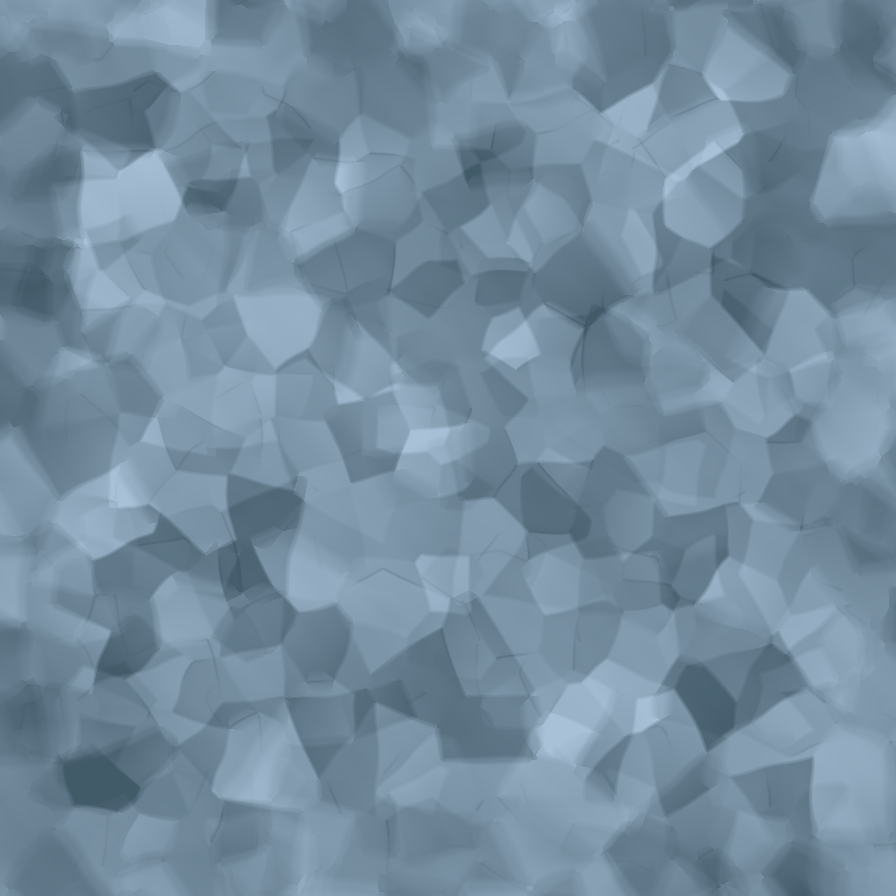
This texture is drawn by a WebGL 2 fragment shader. Its source:

```glsl
#version 300 es
precision highp float;
// Slate-blue mosaic of overlapping, translucent polygonal facets.
// Three layers of cellular noise, each cell with its own tone, slope and
// edge shading, are summed and mapped onto a muted blue-grey ramp.

#define MEAN_COLOR vec3(0.448, 0.543, 0.614)
#define TONE_RANGE vec3(0.250, 0.250, 0.270)
#define BASE_CELLS 12.0
#define OVERLAY_CELLS 14.5
#define CHIP_CELLS 20.0
#define WARP 0.0035
#define EDGE_SHARP 0.0022
#define EDGE_SOFT 0.016
#define LINE_WIDTH 0.0026
#define LINE_DEPTH 0.30
#define SLOPE 0.30

uniform vec2 u_resolution;
out vec4 fragColor;

vec4 hash4(vec2 p) {
  vec4 q = fract(p.xyxy * vec4(0.1031, 0.1030, 0.0973, 0.1099));
  q += dot(q, q.wzxy + 33.33);
  return fract((q.xxyz + q.yzzw) * q.zywx);
}

// Slow, irregular waves in about -1..1
float waves(vec2 p) {
  return (sin(p.x * 1.3 + 1.7 * sin(p.y * 0.9 + 0.6))
        + sin(p.y * 1.7 - 1.4 * sin(p.x * 1.1 + 2.1))
        + sin((p.x + p.y) * 2.3 + 4.0)) / 3.0;
}

// Tone of one cell: zero when transparent, else a random level and slope
float cellTone(vec2 id, vec2 offset, float coverage) {
  vec4 h = hash4(id + 71.3);
  float angle = 6.2832 * h.y;
  float slope = SLOPE * h.z * dot(offset, vec2(cos(angle), sin(angle)));
  return step(h.w, coverage) * (h.x - 0.5 + slope);
}

// One facet layer; softness widens the joins between cells
float facets(vec2 uv, float cells, float seed, float coverage, float softness) {
  vec2 p = uv * cells;
  vec2 base = floor(p);
  float d1 = 1e3, d2 = 1e3;
  vec2 id1 = base, id2 = base, to1 = vec2(0.0), to2 = vec2(0.0);
  for (int j = -2; j <= 2; j++) {
    for (int i = -2; i <= 2; i++) {
      vec2 cell = base + vec2(i, j);
      vec2 id = cell + seed;
      vec2 to = cell + 0.04 + 0.92 * hash4(id).xy - p;
      float d = dot(to, to);
      if (d < d1) {
        d2 = d1; id2 = id1; to2 = to1;
        d1 = d; id1 = id; to1 = to;
      } else if (d < d2) {
        d2 = d; id2 = id; to2 = to;
      }
    }
  }

  // Distance to the join, in canvas units
  float border = (d2 - d1) / (2.0 * max(length(to2 - to1), 0.001) * cells);
  float pixel = 1.0 / min(u_resolution.x, u_resolution.y);
  vec4 join = hash4(id1 + id2 + 19.7);

  // Most joins are crisp, a few melt into each other
  float blur = mix(EDGE_SHARP, EDGE_SOFT, max(softness, smoothstep(0.75, 1.0, join.x)));
  float own = cellTone(id1, -to1, coverage);
  float other = cellTone(id2, -to2, coverage);
  float tone = mix(0.5 * (own + other), own, smoothstep(0.0, max(blur, pixel), border));

  // Broken dark seam and a faint one-sided shadow beside it
  float visible = smoothstep(0.64, 0.95, join.y) * (1.0 - softness)
                * smoothstep(-0.3, 0.5, waves(uv * 23.0 + seed));
  float seam = 1.0 - smoothstep(0.0, max(LINE_WIDTH, pixel), border);
  float shadow = 0.3 * step(0.5, hash4(id1 + 5.9).z) * exp(-border * 130.0);
  return tone - LINE_DEPTH * visible * (seam + shadow);
}

void main() {
  vec2 uv = gl_FragCoord.xy / min(u_resolution.x, u_resolution.y);

  // Bend the straight joins slightly
  vec2 bent = uv + WARP * vec2(waves(uv * 34.0), waves(uv.yx * 31.0 + 8.0));

  // Joins dissolve toward the rim and in a few drifting patches
  vec2 fromCenter = abs(gl_FragCoord.xy / u_resolution - 0.5);
  float rim = smoothstep(0.38, 0.52, max(fromCenter.x, fromCenter.y) + 0.025 * waves(uv * 16.0));
  float softness = max(0.8 * rim, 0.45 * smoothstep(0.35, 0.9, waves(uv * 9.0 + 3.0)));

  // Opaque base, translucent overlay, sparse small chips
  float tone = 0.78 * facets(bent, BASE_CELLS, 11.0, 1.0, softness);
  tone += 0.82 * facets(bent + 0.37, OVERLAY_CELLS, 47.0, 0.58, softness);
  tone += 0.50 * facets(bent + 0.71, CHIP_CELLS, 83.0, 0.30, softness);

  // Broad light drift and a faint painted mottling
  tone += 0.17 * waves(uv * 5.0 + 1.0) + 0.025 * waves(uv * 55.0);
  tone = clamp(tone + 0.02, -0.75, 0.85);

  fragColor = vec4(MEAN_COLOR + TONE_RANGE * tone, 1.0);
}
```
